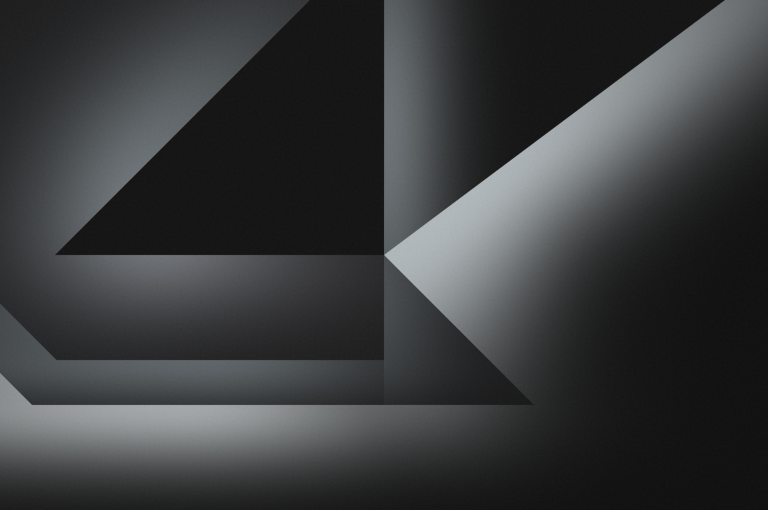
Reproduce this background procedurally as a Shadertoy shader.

```glsl
// Layout, in canvas heights from the canvas centre
const vec2 BEAM_DIR = vec2(0.801, 0.599);
const float RAMP_OFFSET = 0.645;
const float INNER_FLOOR = -0.206;
const float INNER_CUT = -0.848;
const float OUTER_FLOOR = -0.294;
const float OUTER_CUT = -0.984;

// Colours of the flat surfaces and of the light on them
const vec3 GROUND = vec3(0.070);
const vec3 SHADOW = vec3(0.086);
const vec3 OUTER_BASE = vec3(0.098, 0.098, 0.100);
const vec3 INNER_BASE = vec3(0.118, 0.118, 0.121);
const vec3 BEAM_LIGHT = vec3(0.625, 0.652, 0.664);
const vec3 FLOOR_LIGHT = vec3(0.570, 0.588, 0.594);
const vec3 COOL_LIGHT = vec3(0.275, 0.300, 0.312);
const vec3 SOFT_LIGHT = vec3(0.195, 0.197, 0.208);
const vec3 WALL_LIGHT = vec3(0.340, 0.365, 0.378);

const float GRAIN_SCALE = 210.0;
const float GRAIN_AMOUNT = 0.014;

vec2 hashGradient(vec2 cell) {
    vec3 h = fract(vec3(cell.xyx) * vec3(0.1031, 0.1030, 0.0973));
    h += dot(h, h.yzx + 33.33);
    return fract((h.xx + h.yz) * h.zy) * 2.0 - 1.0;
}

float gradientNoise(vec2 p) {
    vec2 i = floor(p), f = fract(p);
    vec2 u = f * f * (3.0 - 2.0 * f);
    vec2 e = vec2(0.0, 1.0);
    float a = dot(hashGradient(i), f);
    float b = dot(hashGradient(i + e.yx), f - e.yx);
    float c = dot(hashGradient(i + e.xy), f - e.xy);
    float d = dot(hashGradient(i + e.yy), f - e.yy);
    return mix(mix(a, b, u.x), mix(c, d, u.x), u.y);
}

// Bell curve with its own width on each side
float bell(float d, float widthBelow, float widthAbove) {
    float t = d / (d < 0.0 ? widthBelow : widthAbove);
    return exp(-t * t);
}

// Smooth coverage, positive distances lie inside
float cover(float d) {
    float w = 0.75 / iResolution.y;
    return smoothstep(-w, w, d);
}

vec3 groundColour(vec2 p, float along, float beamDepth) {
    float spread = mix(0.25, 0.185, smoothstep(0.0, 0.35, along));
    float beam = bell(beamDepth, spread, spread) * bell(along - 0.12, 0.98, 0.98);
    beam *= smoothstep(-0.25, -0.02, along);
    float depth = max(OUTER_FLOOR - p.y, 0.0);
    float pool = bell(depth, 0.13, 0.13) * bell(p.x + 0.40, 0.80, 0.47);
    return GROUND + BEAM_LIGHT * beam + FLOOR_LIGHT * pool * (1.0 - beam);
}

vec3 outerColour(vec2 p) {
    float depth = max(INNER_FLOOR - p.y, 0.0);
    float pool = bell(depth, 0.092, 0.092) * bell(p.x + 0.36, 0.60, 0.37);
    float corner = step(0.0, p.x) * bell(p.x, 0.13, 0.13) * bell(p.y + 0.05, 0.20, 0.20);
    return OUTER_BASE + COOL_LIGHT * (pool + 0.32 * corner);
}

vec3 innerColour(vec2 p) {
    float rampDepth = (p.y - p.x - RAMP_OFFSET) * 0.7071;
    float rampAlong = dot(p - vec2(-0.459, 0.196), vec2(0.7071));
    float ramp = bell(rampDepth, 0.20, 0.20) * bell(rampAlong, 0.28, 0.40);
    float shelf = bell(p.y, 0.14, 0.14) * bell(p.x + 0.38, 0.25, 0.33);
    return INNER_BASE + COOL_LIGHT * ramp + SOFT_LIGHT * shelf;
}

vec3 wallColour(vec2 p) {
    return SHADOW + WALL_LIGHT * bell(p.x, 0.13, 0.13) * bell(p.y - 0.245, 0.50, 0.50);
}

void mainImage(out vec4 fragColor, in vec2 fragCoord) {
    vec2 p = (fragCoord - 0.5 * iResolution.xy) / iResolution.y;
    float along = dot(p, BEAM_DIR);
    float beamDepth = dot(p, vec2(BEAM_DIR.y, -BEAM_DIR.x));
    float diagonal = (p.x + p.y) * 0.7071;

    // Open ground with the beam and the lower pool of light
    vec3 colour = groundColour(p, along, beamDepth);

    // Outer sheet, ending at the falling diagonal
    float outer = min(p.y - OUTER_FLOOR, min(-diagonal, diagonal - OUTER_CUT * 0.7071));
    colour = mix(colour, outerColour(p), cover(outer));

    // Wall behind the beam
    colour = mix(colour, wallColour(p), cover(min(p.x, -beamDepth)));

    // Inner sheet with its clipped corner
    float inner = min(-p.x, min(p.y - INNER_FLOOR, diagonal - INNER_CUT * 0.7071));
    colour = mix(colour, innerColour(p), cover(inner));

    // Dark triangle
    float rampSide = (p.x + RAMP_OFFSET - p.y) * 0.7071;
    colour = mix(colour, SHADOW, cover(min(rampSide, min(p.y, -p.x))));

    // Fine grain
    colour += GRAIN_AMOUNT * gradientNoise(p * GRAIN_SCALE);
    fragColor = vec4(clamp(colour, 0.0, 1.0), 1.0);
}
```
